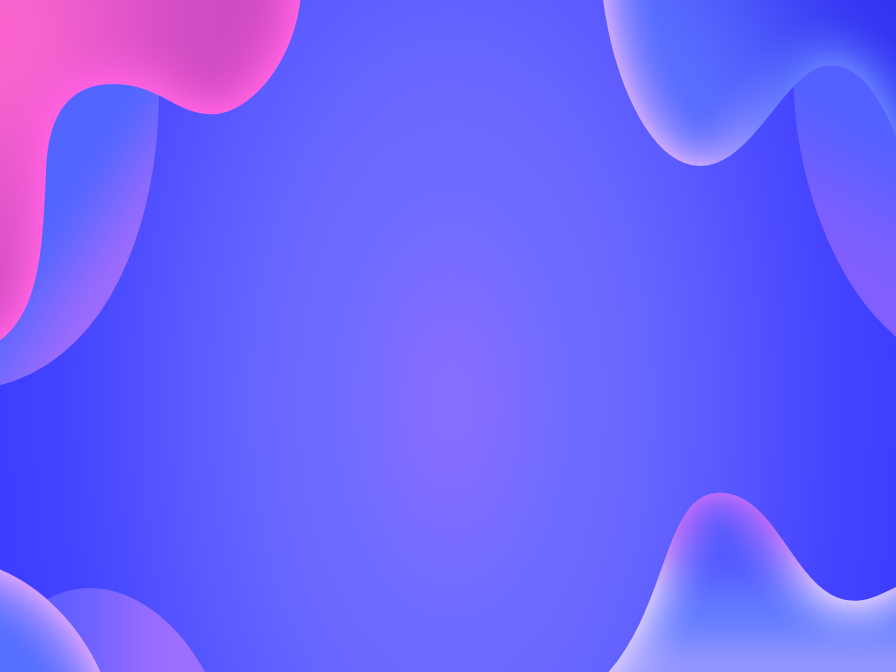
Reproduce this background procedurally as a WebGL 1 fragment shader.

```glsl
precision highp float;
uniform vec2 u_resolution;

const vec2 EMPTY = vec2(9.0, -1.0);

vec2 bezier(vec2 a, vec2 b, vec2 c, vec2 d, float t) {
  float u = 1.0 - t;
  return u * u * u * a + 3.0 * u * u * t * b + 3.0 * u * t * t * c + t * t * t * d;
}

// Extends an outline by one cubic: x is the distance, y the side (+1 inside).
// Crossings are counted along a vertical ray pointing towards dir.
vec2 addCurve(vec2 outline, vec2 p, float dir, vec2 a, vec2 b, vec2 c, vec2 d) {
  vec2 from = a;
  for (int i = 1; i <= 20; i++) {
    vec2 to = bezier(a, b, c, d, float(i) / 20.0);
    vec2 edge = to - from;
    vec2 rel = p - from;
    float along = clamp(dot(rel, edge) / dot(edge, edge), 0.0, 1.0);
    outline.x = min(outline.x, length(rel - edge * along));
    if ((from.x > p.x) != (to.x > p.x)) {
      float crossY = from.y + edge.y * rel.x / edge.x;
      if ((crossY - p.y) * dir > 0.0) outline.y = -outline.y;
    }
    from = to;
  }
  return outline;
}

float signedDepth(vec2 outline) {
  return outline.x * outline.y;
}

float coverage(float depth) {
  return clamp(depth * u_resolution.y + 0.5, 0.0, 1.0);
}

// Soft light that fades inward from an outline
float rimGlow(float depth, float width) {
  float f = clamp(1.0 - depth / width, 0.0, 1.0);
  return f * f;
}

vec3 backdrop(vec2 p) {
  float r = length((p - vec2(0.672, 0.40)) * vec2(1.0, 0.55));
  vec3 inner = mix(vec3(0.53, 0.43, 1.0), vec3(0.42, 0.42, 1.0), smoothstep(0.0, 0.217, r));
  return mix(inner, vec3(0.24, 0.24, 1.0), smoothstep(0.17, 0.71, r));
}

void main() {
  vec2 p = gl_FragCoord.xy / u_resolution * vec2(4.0 / 3.0, 1.0);
  vec3 color = backdrop(p);

  // Left leaf
  float depth = signedDepth(addCurve(EMPTY, p, -1.0, vec2(0.236, 0.878), vec2(0.241, 0.722), vec2(0.188, 0.470), vec2(-0.009, 0.424)));
  float blend = smoothstep(0.0, 0.16, dot(p - vec2(0.10, 0.74), vec2(0.85, -0.53)));
  vec3 fill = mix(vec3(0.32, 0.40, 1.0), vec3(0.62, 0.42, 0.99), blend);
  color = mix(color, fill, coverage(depth));

  // Right leaf
  depth = signedDepth(addCurve(EMPTY, p, -1.0, vec2(1.181, 0.878), vec2(1.182, 0.740), vec2(1.241, 0.566), vec2(1.345, 0.490)));
  blend = smoothstep(0.0, 0.22, dot(p - vec2(1.27, 0.86), vec2(-0.5, -0.86)));
  fill = mix(vec3(0.32, 0.38, 1.0), vec3(0.50, 0.37, 1.0), blend);
  color = mix(color, fill, coverage(depth));

  // Lower left leaf
  depth = signedDepth(addCurve(EMPTY, p, 1.0, vec2(0.052, 0.097), vec2(0.148, 0.167), vec2(0.260, 0.097), vec2(0.313, -0.016)));
  fill = mix(vec3(0.38, 0.37, 1.0), vec3(0.62, 0.43, 1.0), smoothstep(0.07, 0.27, p.x));
  color = mix(color, fill, coverage(depth));

  // Pink blob, upper left
  vec2 outline = addCurve(EMPTY, p, -1.0, vec2(-0.014, 0.484), vec2(0.063, 0.528), vec2(0.063, 0.635), vec2(0.069, 0.757));
  outline = addCurve(outline, p, -1.0, vec2(0.069, 0.757), vec2(0.073, 0.818), vec2(0.095, 0.875), vec2(0.168, 0.875));
  outline = addCurve(outline, p, -1.0, vec2(0.168, 0.875), vec2(0.238, 0.875), vec2(0.260, 0.830), vec2(0.316, 0.830));
  outline = addCurve(outline, p, -1.0, vec2(0.316, 0.830), vec2(0.373, 0.830), vec2(0.443, 0.913), vec2(0.448, 1.014));
  depth = signedDepth(outline);
  blend = smoothstep(0.0, 0.32, length((p - vec2(0.0, 0.95)) * vec2(1.0, 0.75)));
  fill = mix(vec3(0.98, 0.39, 0.81), vec3(0.82, 0.30, 0.77), blend);
  fill = mix(fill, vec3(1.0, 0.38, 0.88), rimGlow(depth, 0.085));
  color = mix(color, fill, coverage(depth));

  // Blue blob, upper right
  outline = addCurve(EMPTY, p, -1.0, vec2(0.896, 1.014), vec2(0.908, 0.892), vec2(0.965, 0.753), vec2(1.042, 0.753));
  outline = addCurve(outline, p, -1.0, vec2(1.042, 0.753), vec2(1.123, 0.753), vec2(1.170, 0.903), vec2(1.236, 0.903));
  outline = addCurve(outline, p, -1.0, vec2(1.236, 0.903), vec2(1.285, 0.903), vec2(1.316, 0.844), vec2(1.344, 0.771));
  depth = signedDepth(outline);
  blend = smoothstep(0.0, 0.36, dot(p - vec2(1.0, 0.87), vec2(0.85, 0.53)));
  fill = mix(vec3(0.35, 0.43, 1.0), vec3(0.20, 0.20, 0.95), blend);
  vec3 rim = mix(vec3(0.80, 0.66, 1.0), vec3(0.38, 0.48, 1.0), smoothstep(1.02, 1.18, p.x));
  fill = mix(fill, rim, rimGlow(depth, 0.085));
  color = mix(color, fill, coverage(depth));

  // Pale wave, lower right
  outline = addCurve(EMPTY, p, 1.0, vec2(0.889, -0.017), vec2(0.997, 0.083), vec2(0.983, 0.267), vec2(1.071, 0.267));
  outline = addCurve(outline, p, 1.0, vec2(1.071, 0.267), vec2(1.160, 0.267), vec2(1.184, 0.106), vec2(1.271, 0.106));
  outline = addCurve(outline, p, 1.0, vec2(1.271, 0.106), vec2(1.299, 0.106), vec2(1.316, 0.120), vec2(1.347, 0.132));
  depth = signedDepth(outline);
  fill = mix(vec3(0.58, 0.59, 1.0), vec3(0.39, 0.49, 1.0), smoothstep(0.0, 0.09, p.y));
  fill = mix(fill, vec3(0.33, 0.35, 1.0), smoothstep(0.07, 0.18, p.y));
  rim = mix(vec3(0.82, 0.77, 1.0), vec3(0.73, 0.42, 0.98), smoothstep(0.10, 0.23, p.y));
  fill = mix(fill, rim, rimGlow(depth, 0.085));
  color = mix(color, fill, coverage(depth));

  // Glowing blob, lower left
  depth = signedDepth(addCurve(EMPTY, p, 1.0, vec2(-0.009, 0.156), vec2(0.069, 0.128), vec2(0.130, 0.054), vec2(0.156, -0.016)));
  fill = mix(vec3(0.33, 0.43, 1.0), vec3(0.84, 0.63, 1.0), rimGlow(depth, 0.10));
  color = mix(color, fill, coverage(depth));

  gl_FragColor = vec4(color, 1.0);
}
```
